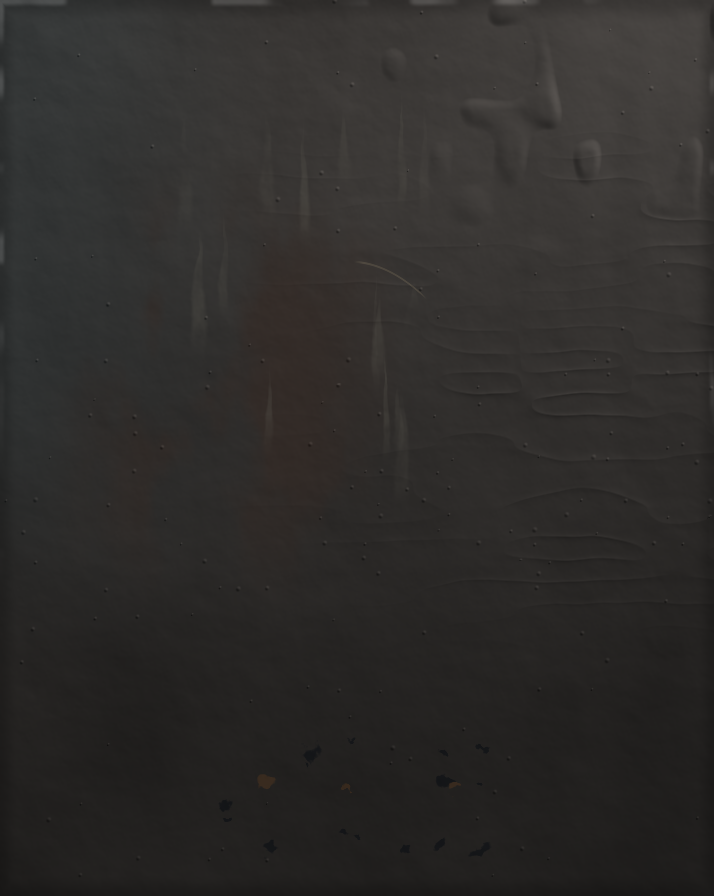
Write a WebGL 1 fragment shader that draws this texture.

```glsl
precision highp float;
// A dark, waxy painted panel: a tonal ramp with brown and cool stains, pale
// drips, chips and a scratch. Its relief of wrinkles, dents and grain is a
// height field lit by a finite difference toward the upper right.
uniform vec2 u_resolution;

const vec3 WARM_GREY = vec3(1.03, 0.98, 0.94);
const vec3 COOL_GREY = vec3(0.93, 1.00, 1.01);
const vec3 BROWN = vec3(0.205, 0.160, 0.140);
const vec3 DRIP_COLOR = vec3(0.33, 0.32, 0.29);
const vec3 CHIP_DARK = vec3(0.06, 0.07, 0.085);
const vec3 CHIP_OCHRE = vec3(0.25, 0.18, 0.12);
const vec3 SCRATCH_COLOR = vec3(0.36, 0.33, 0.28);
const vec2 LIGHT_STEP = vec2(0.0012, 0.0018);
const float RELIEF_GAIN = 0.11;
const float BUMP_CELL = 0.016;
const int DRIPS = 15;
const int CHIPS = 18;

float hash(vec2 p) {
  vec3 q = fract(vec3(p.xyx) * 0.1031);
  q += dot(q, q.yzx + 33.33);
  return fract((q.x + q.y) * q.z);
}

float noise(vec2 p) {
  vec2 i = floor(p), f = fract(p);
  f = f * f * (3.0 - 2.0 * f);
  return mix(mix(hash(i), hash(i + vec2(1, 0)), f.x),
             mix(hash(i + vec2(0, 1)), hash(i + vec2(1, 1)), f.x), f.y);
}

float fbm(vec2 p) {
  float sum = 0.0, amp = 0.533;
  for (int i = 0; i < 4; i++) {
    sum += amp * noise(p);
    p = mat2(1.6, 1.2, -1.2, 1.6) * p + 17.3;
    amp *= 0.5;
  }
  return sum;
}

// 1 inside the range a..b, fading over the width s
float band(float x, float a, float b, float s) {
  return smoothstep(a - s, a + s, x) * (1.0 - smoothstep(b - s, b + s, x));
}

// Round beads scattered on a grid, densest across the middle
float bumps(vec2 p) {
  vec2 cell = floor(p / BUMP_CELL);
  vec2 center = 0.3 + 0.4 * vec2(hash(cell + 5.1), hash(cell + 9.7));
  float radius = mix(0.08, 0.22, hash(cell + 3.3));
  float density = 0.03 + 0.2 * band(p.y, 0.38, 0.56, 0.08) * noise(p * 7.0);
  float d = length(fract(p / BUMP_CELL) - center);
  return step(hash(cell + 21.0), density) * (1.0 - smoothstep(0.0, radius, d));
}

float height(vec2 p) {
  vec2 q = p + 0.035 * vec2(fbm(p * 6.0), fbm(p * 5.0 + 40.0));
  float ridge = 1.0 - abs(2.0 * noise(q * vec2(9.0, 42.0)) - 1.0);
  float wrinkle = pow(ridge, 5.0) * smoothstep(0.15, 0.7, p.x)
                * band(p.y, 0.35, 0.82, 0.1) * noise(p * 9.0 + 3.0);
  float dent = smoothstep(0.68, 0.92, noise(q * vec2(24.0, 19.0) + 8.0))
             * smoothstep(0.3, 0.6, p.x) * smoothstep(0.62, 0.92, p.y);
  return 0.0022 * wrinkle + 0.007 * dent + 0.0017 * bumps(p)
       + 0.0016 * fbm(p * 38.0) + 0.004 * fbm(q * vec2(9.0, 12.0));
}

// Pale runs: a thin top widening to a ragged foot
float drips(vec2 p) {
  float sum = 0.0;
  float wobble = 0.008 * (fbm(p * vec2(40.0, 25.0)) - 0.5);
  for (int i = 0; i < DRIPS; i++) {
    float k = float(i) * 7.13;
    float x = mix(0.08, 0.48, sqrt(hash(vec2(k, 1.0))));
    float top = mix(0.55, 0.93, hash(vec2(k, 2.0)));
    float len = mix(0.06, 0.17, hash(vec2(k, 3.0)));
    float t = (top - p.y) / len;
    float w = mix(0.003, 0.011, hash(vec2(k, 4.0))) * (0.15 + smoothstep(0.0, 0.8, t));
    float body = 1.0 - smoothstep(0.35 * w, w, abs(p.x - x + wobble));
    sum += body * band(t, 0.12, 0.85, 0.14) * mix(0.2, 0.7, hash(vec2(k, 5.0)));
  }
  return min(sum, 0.8) * smoothstep(0.2, 0.75, fbm(p * vec2(45.0, 22.0)));
}

// Flaked spots near the foot of the panel
vec3 addChips(vec3 col, vec2 p) {
  vec2 ragged = 0.022 * (vec2(fbm(p * 75.0), fbm(p * 75.0 + 30.0)) - 0.5);
  for (int i = 0; i < CHIPS; i++) {
    float k = float(i) * 3.71;
    vec2 c = vec2(mix(0.18, 0.56, hash(vec2(k, 11.0))), mix(0.05, 0.19, hash(vec2(k, 12.0))));
    float r = mix(0.003, 0.009, hash(vec2(k, 13.0)));
    float d = length((p - c + ragged) * vec2(0.8, 1.2));
    vec3 tint = mix(CHIP_DARK, CHIP_OCHRE, step(0.65, hash(vec2(k, 14.0))));
    col = mix(col, tint, 0.75 * (1.0 - smoothstep(r * 0.6, r, d)));
  }
  return col;
}

void main() {
  vec2 p = gl_FragCoord.xy / u_resolution.y;
  vec2 uv = gl_FragCoord.xy / u_resolution;

  // Ground tone, brightest at the upper right
  float cloud = fbm(p * vec2(7.0, 5.0)) - 0.5;
  float tone = 0.126 + 0.068 * smoothstep(0.1, 0.72, uv.y) + 0.026 * smoothstep(0.5, 1.0, uv.y);
  tone += 0.045 * smoothstep(0.35, 0.9, uv.x) * smoothstep(0.6, 1.0, uv.y);
  tone += 0.035 * cloud + 0.02 * (fbm(p * vec2(30.0, 4.0)) - 0.5) * smoothstep(0.3, 0.7, uv.y);
  float cool = (1.0 - smoothstep(0.0, 0.45, uv.x)) * smoothstep(0.2, 0.6, uv.y);
  vec3 col = tone * mix(WARM_GREY, COOL_GREY, 0.8 * cool);

  // Brown stains and pale drips
  float stain = smoothstep(0.45, 0.7, fbm(p * vec2(13.0, 6.0) + 12.0));
  stain *= band(uv.x, 0.14, 0.5, 0.1) * band(uv.y, 0.4, 0.75, 0.1);
  col = mix(col, BROWN, 0.6 * stain);
  col = mix(col, DRIP_COLOR, 0.65 * drips(p));
  col = addChips(col, p);

  // Curved hairline scratch
  float dx = p.x - 0.39;
  float arc = abs(p.y - 0.708 + 5.6 * dx * dx);
  col = mix(col, SCRATCH_COLOR, 0.6 * band(dx, 0.01, 0.082, 0.006) * (1.0 - smoothstep(0.0005, 0.0018, arc)));

  // Lit relief, then worn and shaded borders
  float slope = (height(p) - height(p + LIGHT_STEP)) / length(LIGHT_STEP);
  col += RELIEF_GAIN * slope * mix(0.65, 1.2, uv.y) * WARM_GREY;
  float rim = min(min(uv.x, 1.0 - uv.x), min(uv.y, 1.0 - uv.y));
  col *= mix(0.82, 1.0, smoothstep(0.0, 0.025, rim));
  float wear = smoothstep(0.5, 0.8, noise(p * 32.0)) * smoothstep(0.3, 0.8, uv.y);
  col += 0.13 * wear * (1.0 - smoothstep(0.002, 0.009, rim));
  gl_FragColor = vec4(clamp(col, 0.0, 1.0), 1.0);
}
```
